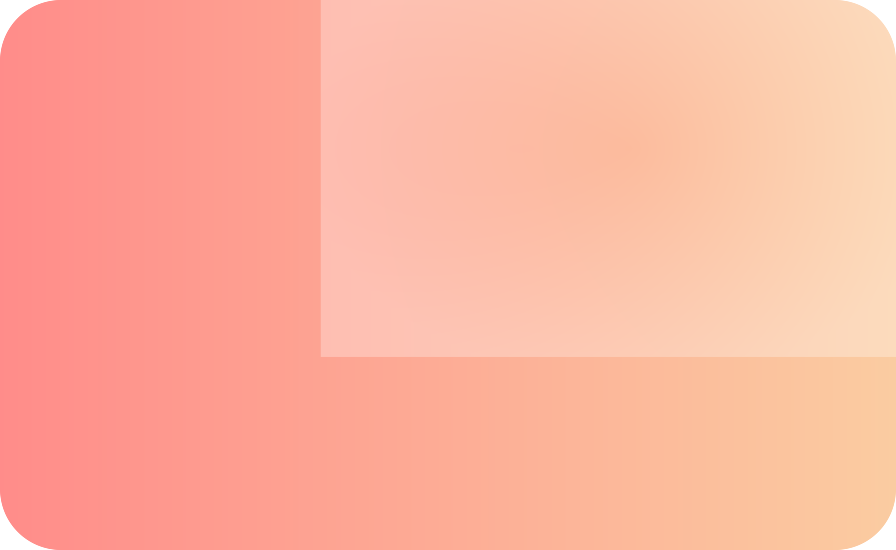
Give the GLSL for this background, as a Shadertoy shader.

```glsl
float roundedBox(vec2 p, vec2 halfSize, float radius) {
    vec2 q = abs(p) - halfSize + radius;
    return length(max(q, 0.0)) + min(max(q.x, q.y), 0.0) - radius;
}

void mainImage(out vec4 fragColor, in vec2 fragCoord) {
    vec2 uv = fragCoord / iResolution.xy;
    vec2 canvas = vec2(1.0, iResolution.y / iResolution.x);
    float pixel = 1.0 / iResolution.x;

    // Coral to apricot ramp
    vec3 color = mix(vec3(1.0, 0.55, 0.54), vec3(0.982, 0.80, 0.632), uv.x);

    // Pale panel, clear at its focus and whiter outwards
    vec2 inset = (uv - vec2(0.358, 0.351)) * canvas;
    float panel = clamp(min(inset.x, inset.y) / pixel + 0.5, 0.0, 1.0);
    float spread = length((uv - vec2(0.703, 0.73)) * canvas / vec2(0.345, 0.25));
    float veil = 0.03 + 0.25 * min(spread, 1.05);
    color = mix(color, vec3(1.0), panel * veil);

    // White rounded corners
    float edge = roundedBox((uv - 0.5) * canvas, 0.5 * canvas, 0.068);
    color = mix(color, vec3(1.0), smoothstep(-0.5 * pixel, 0.5 * pixel, edge));

    fragColor = vec4(color, 1.0);
}
```
